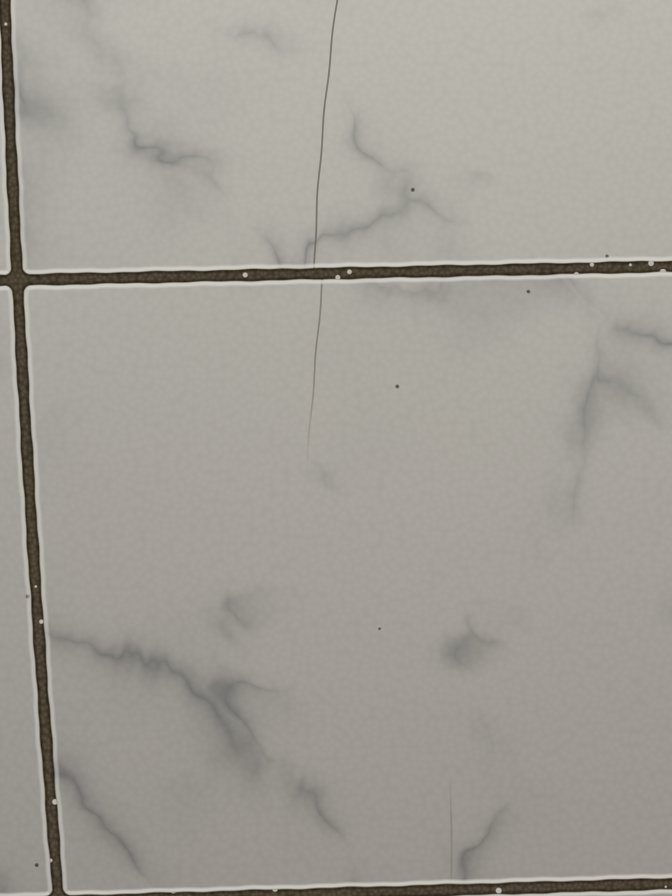
A Shadertoy shader for this texture:

```glsl
// Worn pale marble-look tiles with grey diagonal veins, dark grout and hairline cracks.

const vec2 TILE_PITCH = vec2(0.765, 0.695);  // in canvas heights
const vec2 JOINT_ORIGIN = vec2(0.065, 0.6875);
const float GROUT_HALF = 0.0062;
const float CORNER_RADIUS = 0.008;
const float VEIN_STRENGTH = 0.115;
const float BUMP_STRENGTH = 0.022;
const float CRACK_HALF = 0.0007;
const vec3 TILE_LOW = vec3(0.580, 0.564, 0.540);
const vec3 TILE_HIGH = vec3(0.718, 0.708, 0.676);
const vec3 LIP_COLOUR = vec3(0.84, 0.83, 0.80);
const vec3 GROUT_COLOUR = vec3(0.28, 0.25, 0.20);
const vec3 GROUT_SHADOW = vec3(0.14, 0.11, 0.06);
const vec3 CRACK_COLOUR = vec3(0.43, 0.41, 0.37);
const vec3 VEIN_TINT = vec3(1.05, 1.0, 0.92);  // removed light, leaves a cool grey

vec2 hash2(vec2 p) {
    vec3 h = fract(p.xyx * vec3(0.1031, 0.1030, 0.0973));
    h += dot(h, h.yzx + 33.33);
    return fract((h.xx + h.yz) * h.zy);
}

// Distances to the nearest and second nearest cell points
vec2 cellular(vec2 p) {
    vec2 cell = floor(p), f = fract(p), nearest = vec2(9.0);
    for (int y = -1; y <= 1; y++)
        for (int x = -1; x <= 1; x++) {
            vec2 o = vec2(x, y);
            float d = length(o + hash2(cell + o + 100.0) - f);
            nearest = d < nearest.x ? vec2(d, nearest.x) : vec2(nearest.x, min(nearest.y, d));
        }
    return nearest;
}

// Layered sines, each octave bent by the previous one
vec2 sineWarp(vec2 p) {
    vec2 w = vec2(0.0);
    float amp = 1.0;
    for (int i = 0; i < 5; i++) {
        p = mat2(0.8, 0.6, -0.6, 0.8) * p * 1.75 + 0.6 * w + 1.7;
        w += amp * sin(p.yx);
        amp *= 0.58;
    }
    return w;
}

// Broken, smoky veins that fall from upper left to lower right
float veins(vec2 p) {
    vec2 w = sineWarp(p * 5.0);
    vec2 fine = sineWarp(p * 17.0 + 4.0);
    vec2 q = vec2(dot(p, vec2(0.80, 0.60)) * 5.2, dot(p, vec2(0.60, -0.80)) * 2.4);
    q += 0.13 * w + 0.045 * fine;
    vec2 c = cellular(q + 3.0);
    float ridge = c.y - c.x;
    float patches = smoothstep(-0.5, 1.3, w.x + 0.45 * fine.y);
    float core = exp(-ridge * 22.0) * (0.55 + 0.2 * fine.x);
    float halo = exp(-ridge * 6.5) * 0.6;
    return max(core + halo, 0.0) * patches;
}

// Sparse round specks, one possible per grid cell
float specks(vec2 p, float density, float chance, float radius, float px) {
    vec2 cell = floor(p * density);
    vec2 r = hash2(cell + 41.0);
    vec2 centre = (cell + 0.2 + 0.6 * hash2(cell + 7.0)) / density;
    float size = radius * (0.5 + r.y);
    return step(r.x, chance) * (1.0 - smoothstep(size - px, size + px, length(p - centre)));
}

float hairline(float offset, float px) {
    return 1.0 - smoothstep(CRACK_HALF - 0.5 * px, CRACK_HALF + px, abs(offset));
}

void mainImage(out vec4 fragColor, in vec2 fragCoord) {
    float px = 1.0 / iResolution.y;
    vec2 p = fragCoord * px;

    // Leaning joints give the tile grid its perspective
    vec2 joint = JOINT_ORIGIN;
    joint.x += p.y * (0.0204 * p.y - 0.0802);
    joint.y += (0.021 + 0.012 * (0.69 - p.y)) * (p.x - 0.02);
    vec2 grid = (p - joint) / TILE_PITCH;
    vec2 tile = floor(grid), local = fract(grid);
    vec2 inset = min(local, 1.0 - local) * TILE_PITCH - GROUT_HALF;
    inset += 0.0004 * sin(p.yx * 61.0) + 0.0003 * sin(p.yx * 173.0);
    float edge = CORNER_RADIUS - length(max(CORNER_RADIUS - inset, 0.0));

    // Glazed face: light falloff, veins and orange-peel bumps
    vec3 face = mix(TILE_LOW, TILE_HIGH, p.y);
    face += 0.010 * sin(p.x * 4.0 - 0.4) * vec3(1.0, 1.0, 0.8);
    vec2 veinSpace = p + hash2(tile + 20.0) * 6.0;
    face -= VEIN_STRENGTH * veins(veinSpace) * VEIN_TINT;
    face += BUMP_STRENGTH * (0.45 - cellular(p * 125.0).x);
    face *= 1.0 - 0.5 * specks(p, 8.0, 0.16, 0.0016, px);

    // Hairline crack, shifted where it crosses the joint, and a short scratch
    bool upper = grid.y > 0.0;
    float rise = max((p.y - 0.7) / 0.3, 0.0);
    float crackX = upper ? 0.351 + 0.025 * pow(rise, 1.5) : 0.341 + 0.085 * (p.y - 0.466);
    crackX += 0.0006 * sin(p.y * 70.0);
    float crack = hairline(p.x - crackX, px) * smoothstep(0.45, 0.62, p.y) * (upper ? 0.85 : 0.65);
    float scratch = hairline(p.x - 0.503 - 0.001 * sin(p.y * 30.0), px);
    scratch *= smoothstep(0.0, 0.03, p.y) * (1.0 - smoothstep(0.08, 0.14, p.y));
    face = mix(face, CRACK_COLOUR, max(crack, 0.4 * scratch));

    // Rounded lip catches the light, most on the level edges
    float lip = smoothstep(0.0, 0.002, edge) * (1.0 - smoothstep(0.003, 0.007, edge));
    face = mix(face, LIP_COLOUR, lip * (inset.y < inset.x ? 0.75 : 0.45));

    // Gritty grout, shaded beside the tiles, with pale chips
    float grit = cellular(p * 190.0).x;
    vec3 grout = mix(GROUT_COLOUR, GROUT_SHADOW, smoothstep(-0.0045, 0.0, edge) * 0.75);
    grout *= 1.22 - 0.45 * grit;
    grout = mix(grout, LIP_COLOUR, 0.8 * specks(p, 60.0, 0.09, 0.0025, px));

    vec3 colour = mix(grout, face, smoothstep(-px, px, edge));
    fragColor = vec4(clamp(colour, 0.0, 1.0), 1.0);
}
```
